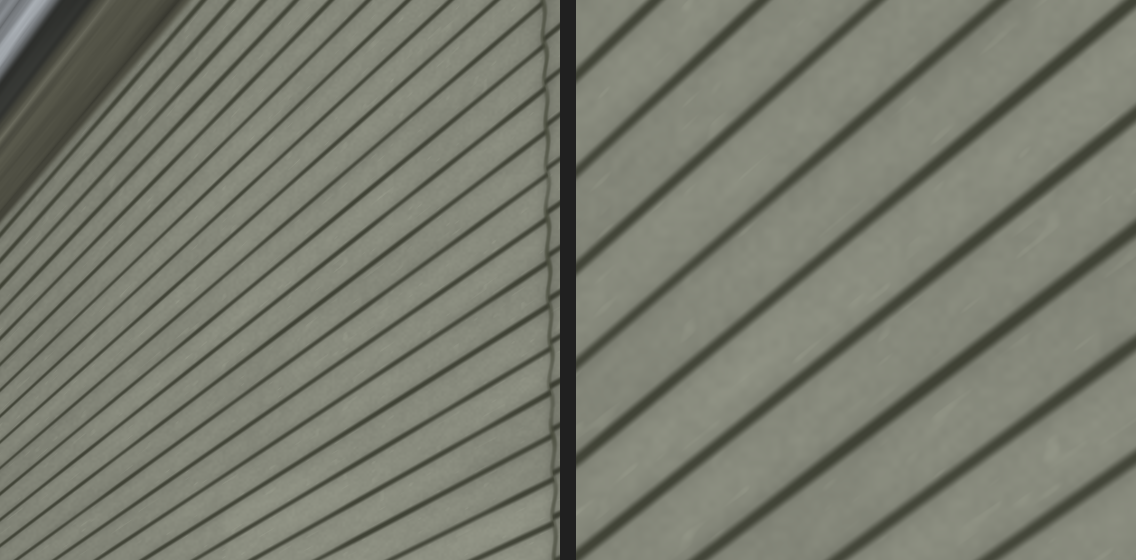
Left: the whole. Right: its middle third, enlarged.
Give the GLSL for this texture, as a WebGL 1 fragment shader.

```glsl
precision highp float;
uniform vec2 u_resolution;

#define VANISH vec2(-1.401, -1.037)
#define CORNER_X 0.966
#define PITCH 0.0781
#define FIRST_GROOVE 0.008
#define GROOVE_WIDTH 0.065
#define GRAIN 0.035
#define BOARD vec3(0.535, 0.545, 0.492)
#define GROOVE vec3(0.245, 0.255, 0.205)
#define TRIM vec3(0.315, 0.315, 0.268)
#define GAP vec3(0.155, 0.16, 0.15)
#define GUTTER vec3(0.59, 0.61, 0.63)

float hash(vec2 p) {
  return fract(sin(dot(p, vec2(127.1, 311.7))) * 43758.5453);
}

float noise(vec2 p) {
  vec2 i = floor(p);
  vec2 f = fract(p);
  f = f * f * (3.0 - 2.0 * f);
  return mix(mix(hash(i), hash(i + vec2(1.0, 0.0)), f.x),
             mix(hash(i + vec2(0.0, 1.0)), hash(i + vec2(1.0, 1.0)), f.x), f.y);
}

// Board count downward from the top of the corner, along lines to VANISH.
float boardRow(vec2 uv) {
  float slope = (uv.y - VANISH.y) / (uv.x - VANISH.x);
  float cornerHeight = VANISH.y + slope * (CORNER_X - VANISH.x);
  return (1.0 - cornerHeight - FIRST_GROOVE) / PITCH;
}

vec3 siding(vec2 uv, float row, float pixel) {
  float id = floor(row);
  float nearest = floor(row + 0.5);
  float offset = row - nearest;
  float eave = smoothstep(-2.0, -9.0, row);

  // Painted face: tone per board, long mottling, fine grain and pale flecks
  float tone = 1.0 + 0.025 * (hash(vec2(id, 3.0)) - 0.5);
  tone += 0.05 * (noise(vec2(uv.x * 9.0, row * 1.3)) - 0.5);
  tone += GRAIN * (noise(vec2(uv.x * 75.0, row * 7.0)) - 0.5);
  tone += GRAIN * (noise(uv * 210.0) - 0.5);
  tone += 0.05 * smoothstep(0.82, 1.0, noise(vec2(uv.x * 60.0, row * 9.0) + 31.0));
  tone -= 0.05 * (1.0 - smoothstep(0.0, 0.45, uv.x)) + 0.03 * eave;
  tone += 0.03 * smoothstep(0.395, 0.41, uv.x) * (1.0 - smoothstep(0.1, 0.19, uv.y));
  vec3 color = BOARD * tone;

  // Soft shade on both sides of the lap, then the groove itself
  float shade = exp(-abs(offset) * mix(9.0, 6.0, eave));
  color *= 1.0 - 0.17 * shade;
  float wear = noise(vec2(uv.x * 14.0, nearest * 5.3));
  float width = GROOVE_WIDTH * (0.85 + 0.3 * wear) * (1.0 + 0.6 * eave);
  float feather = max(0.055 + 0.03 * eave, pixel);
  float groove = 1.0 - smoothstep(width - feather, width + feather, abs(offset));
  return mix(color, GROOVE, groove * (0.82 + 0.16 * wear));
}

vec3 cornerSeam(vec3 color, vec2 uv, float row, float seamX) {
  float dist = abs(uv.x - seamX);
  float wear = noise(vec2(row * 2.0, 8.0));
  float halo = exp(-dist * 110.0);
  float core = 1.0 - smoothstep(0.001, 0.0065, dist);
  color *= 1.0 - 0.16 * halo;
  return mix(color, GROOVE * 1.2, core * (0.45 + 0.4 * wear));
}

// Eave layers: brown trim, dark gap and pale gutter
vec3 eaves(vec3 color, vec2 uv, float row, float pixel) {
  float blur = max(0.2, pixel);
  float streak = noise(vec2(uv.x * 3.0, row * 2.6));
  float fine = noise(vec2(uv.x * 24.0, row * 9.0));
  vec3 trim = TRIM * (0.86 + 0.22 * streak + 0.07 * fine);
  trim *= 1.0 - 0.25 * exp(-abs(row + 9.9) * 4.0);
  trim += 0.07 * exp(-abs(row + 12.7) * 5.0);
  vec3 gap = GAP * (0.8 + 0.6 * streak);
  vec3 gutter = GUTTER * (0.78 + 0.3 * streak + 0.08 * fine);
  gutter *= 1.0 - 0.22 * exp(-abs(row + 17.0) * 3.0);
  color = mix(color, trim, smoothstep(-9.45 + blur, -9.45 - blur, row));
  color = mix(color, gap, smoothstep(-13.0, -13.7, row));
  return mix(color, gutter, smoothstep(-14.7, -15.5, row));
}

void main() {
  vec2 uv = gl_FragCoord.xy / u_resolution;
  float row = boardRow(uv);
  float spread = (uv.x - VANISH.x) / (CORNER_X - VANISH.x);
  float pixel = 1.2 / (u_resolution.y * PITCH * spread);

  // The seam leans and steps with the boards; the far wall is slightly offset
  float seamX = CORNER_X + 0.005 + 0.02 * (1.0 - uv.y);
  seamX += 0.0025 * sin(6.2832 * row) + 0.003 * (noise(vec2(row * 1.5, 2.0)) - 0.5);
  float farSide = smoothstep(-0.0015, 0.0015, uv.x - seamX);
  vec3 nearWall = siding(uv, row, pixel);
  vec3 farWall = siding(uv, row + 0.15, pixel) * 0.97;
  vec3 color = mix(nearWall, farWall, farSide);
  color = cornerSeam(color, uv, row, seamX);
  color = eaves(color, uv, row, pixel);
  gl_FragColor = vec4(color, 1.0);
}
```
